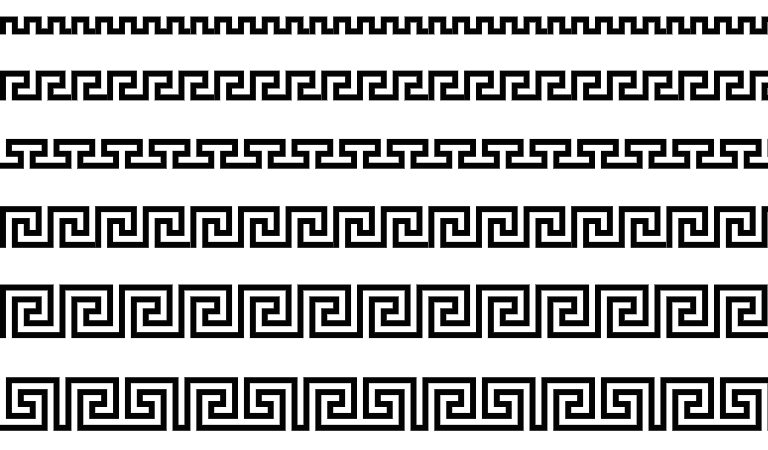
Reproduce this pattern procedurally as a Shadertoy shader.

```glsl
// Six horizontal Greek key borders, black on white, all on one square cell grid.
// Each motif is half a stroke path, completed by a half turn about its centre,
// then repeated along the row by mod; two rows also mirror alternate motifs.

const float CELLS_HIGH = 75.63;   // canvas height in cells; a stroke is one cell wide
const float HALF_STROKE = 0.5;
const float EDGE_PIXELS = 1.0;    // width of the smoothed edge
const vec3 PAPER = vec3(1.0);
const vec3 INK = vec3(0.01);

// Row centres, in cells above the bottom edge
const float BATTLEMENT_Y = 71.35;
const float SMALL_KEY_Y = 61.26;
const float T_KEY_Y = 49.78;
const float MEDIUM_KEY_Y = 37.48;
const float LARGE_KEY_Y = 23.31;
const float MIRRORED_KEY_Y = 7.73;
const float MIRRORED_START = 11.0;

// Square-ended bar between two points on a horizontal or vertical line
float bar(vec2 p, vec2 a, vec2 b) {
    vec2 d = abs(p - 0.5 * (a + b)) - 0.5 * abs(b - a) - HALF_STROKE;
    return max(d.x, d.y);
}

// Clockwise inward spiral: up, right, down, left, with shrinking arms
float spiralArm(vec2 p, int size) {
    vec2 start = vec2(0.0);
    vec2 heading = vec2(0.0, 1.0);
    float d = 1e5;
    for (int i = 0; i < (size + 3) / 2; i++) {
        float len = float(max(size - 1 - 2 * max(i - 1, 0), 2));
        vec2 end = start + heading * len;
        d = min(d, bar(p, start, end));
        start = end;
        heading = vec2(heading.y, -heading.x);
    }
    return d;
}

// Two interlocked arms; size is the odd height of the key in cells
float keyMotif(vec2 p, int size) {
    vec2 turned = vec2(size + 1, size - 1) - p;
    return min(spiralArm(p, size), spiralArm(turned, size));
}

// Moves y so that the centre line of the lowest cell in the row is zero
vec2 toRow(vec2 p, float centreY, int size) {
    return p - vec2(0.5, centreY - 0.5 * float(size - 1));
}

float keyRow(vec2 p, float centreY, int size) {
    vec2 q = toRow(p, centreY, size);
    q.x = mod(q.x + 0.5, float(size + 1)) - 0.5;
    return keyMotif(q, size);
}

// Facing pairs of keys, joined to the next pair along the bottom
float mirroredRow(vec2 p) {
    vec2 q = toRow(p, MIRRORED_KEY_Y, 9);
    q.x = 9.0 - abs(mod(q.x - MIRRORED_START + 1.0, 20.0) - 10.0);
    float link = bar(q, vec2(-1.0, 0.0), vec2(0.0));
    return min(keyMotif(q, 9), link);
}

float tArm(vec2 p) {
    float cap = bar(p, vec2(0.0, 4.0), vec2(3.0, 4.0));
    float side = bar(p, vec2(3.0, 4.0), vec2(3.0, 2.0));
    float shelf = bar(p, vec2(3.0, 2.0), vec2(1.0, 2.0));
    return min(cap, min(side, shelf));
}

// Upright and inverted T shapes, interlocked
float tRow(vec2 p) {
    vec2 q = toRow(p, T_KEY_Y, 5);
    q.x = abs(mod(q.x, 8.0) - 4.0);
    return min(tArm(q), tArm(vec2(4.0) - q));
}

void mainImage(out vec4 fragColor, in vec2 fragCoord) {
    float cellsPerPixel = CELLS_HIGH / iResolution.y;
    vec2 p = fragCoord * cellsPerPixel;

    float d = keyRow(p, BATTLEMENT_Y, 3);
    d = min(d, keyRow(p, SMALL_KEY_Y, 5));
    d = min(d, tRow(p));
    d = min(d, keyRow(p, MEDIUM_KEY_Y, 7));
    d = min(d, keyRow(p, LARGE_KEY_Y, 9));
    d = min(d, mirroredRow(p));

    float coverage = clamp(0.5 - d / (EDGE_PIXELS * cellsPerPixel), 0.0, 1.0);
    fragColor = vec4(mix(PAPER, INK, coverage), 1.0);
}
```
